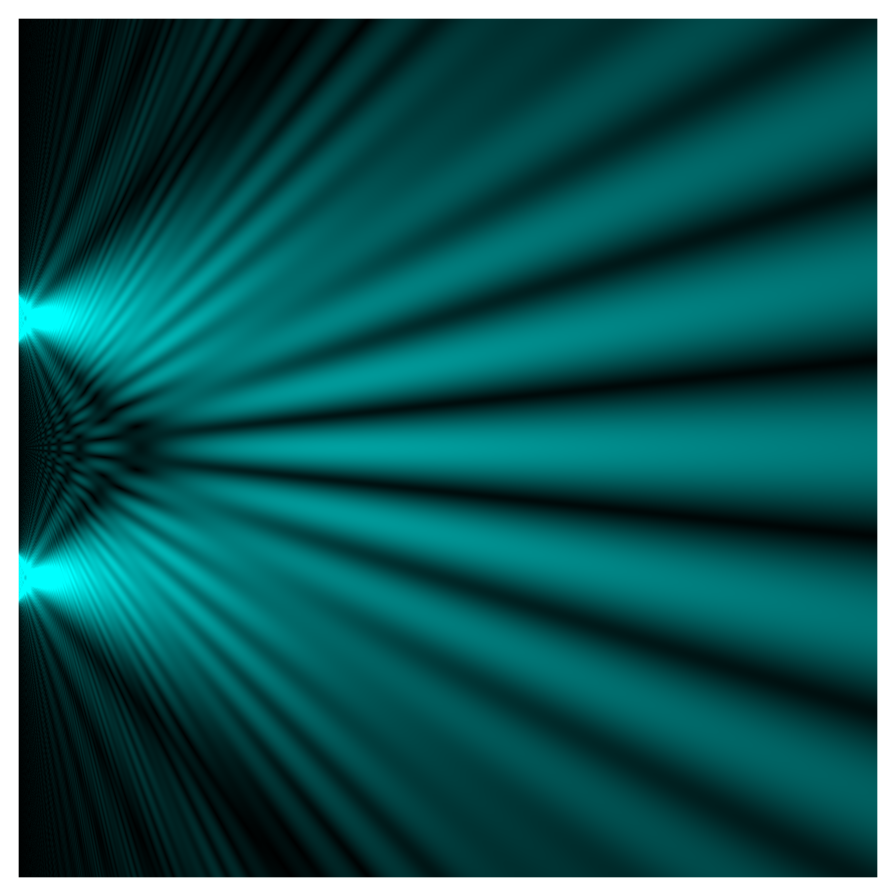
A Shadertoy shader for this background:

```glsl
const float WAVELENGTH = 0.062;
const float SLIT_WIDTH = 0.058;
const float SLIT_OFFSET = 0.151;

// Fresnel integral C(u) + i S(u), by a rational approximation
vec2 fresnel(float u) {
    float a = abs(u);
    float f = (1.0 + 0.926 * a) / (2.0 + a * (1.792 + 3.104 * a));
    float g = 1.0 / (2.0 + a * (4.142 + a * (3.492 + 6.67 * a)));
    float phase = 1.5707963 * a * a;
    float c = cos(phase), s = sin(phase);
    return sign(u) * vec2(0.5 + f * s - g * c, 0.5 - f * c - g * s);
}

// Complex wave from one slit, at a height measured from its centre
vec2 slitWave(float height, float spread) {
    float halfWidth = 0.5 * SLIT_WIDTH;
    return (fresnel((height + halfWidth) * spread)
          - fresnel((height - halfWidth) * spread)) * 0.7071;
}

// Amplitude of both slits together; x is the distance from the slits
float interference(vec2 p) {
    float spread = sqrt(2.0 / (WAVELENGTH * max(p.x, 0.0004)));
    return length(slitWave(p.y - SLIT_OFFSET, spread)
                + slitWave(p.y + SLIT_OFFSET, spread));
}

void mainImage(out vec4 fragColor, in vec2 fragCoord) {
    const float margin = 1.0 / 48.0;
    float panelSize = 1.0 - 2.0 * margin;

    // Average a small grid of samples to soften the finest fringes
    float glow = 0.0;
    for (int i = 0; i < 4; i++) {
        vec2 offset = vec2(i % 2, i / 2) * 0.5 - 0.25;
        vec2 p = ((fragCoord + offset) / iResolution.xy - margin) / panelSize;
        glow += 0.25 * min(1.05 * interference(p - vec2(0.0, 0.5)), 1.0);
    }
    vec3 waveColor = vec3(0.0, glow, glow);

    // White frame with a smooth edge
    vec2 fromCentre = abs(fragCoord / iResolution.xy - 0.5);
    vec2 inside = clamp((0.5 * panelSize - fromCentre) * iResolution.xy + 0.5, 0.0, 1.0);
    fragColor = vec4(mix(vec3(1.0), waveColor, inside.x * inside.y), 1.0);
}
```
